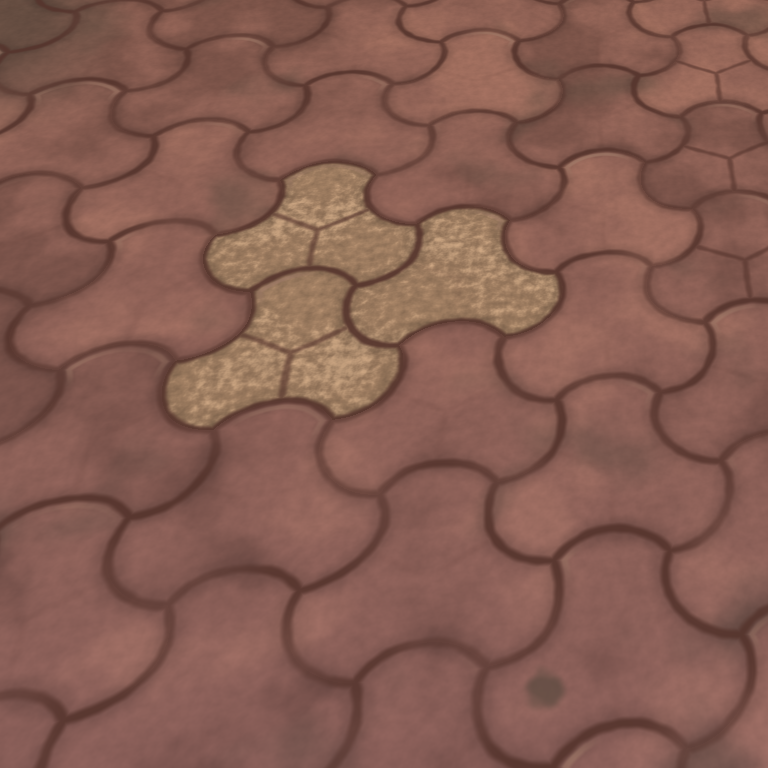
Write a three.js fragment shader that draws this texture.

```glsl
// Worn three-lobed clay pavers seen in perspective, with a patch of tan replacements.
varying vec2 vUv;

const float ROOT3 = 1.7320508;
const float SAG = 0.155;                                   // bulge of a lobe past its hexagon side
const float RADIUS = (1.0 / 12.0 + SAG * SAG) / (2.0 * SAG);
const float LOBE = 0.5 + SAG - RADIUS;                     // paver centre to lobe centre

const vec3 CLAY = vec3(0.555, 0.385, 0.343);
const vec3 CLAY_LIGHT = vec3(0.615, 0.430, 0.375);
const vec3 CLAY_DARK = vec3(0.475, 0.328, 0.292);
const vec3 SOOT = vec3(0.36, 0.29, 0.25);
const vec3 TAN = vec3(0.615, 0.485, 0.375);
const vec3 TAN_LIGHT = vec3(0.715, 0.580, 0.455);
const vec3 JOINT = vec3(0.335, 0.205, 0.175);
const vec3 RIM = vec3(0.69, 0.53, 0.45);

float hash(vec2 p) {
  return fract(sin(dot(p, vec2(127.1, 311.7))) * 43758.5);
}

vec2 gradient(vec2 cell) {
  float a = 6.2831853 * hash(cell);
  return vec2(cos(a), sin(a));
}

// Gradient noise, about -0.7 to 0.7
float noise(vec2 p) {
  vec2 i = floor(p), f = p - i;
  vec2 w = f * f * f * (f * (f * 6.0 - 15.0) + 10.0);
  vec2 e = vec2(1.0, 0.0);
  float low = mix(dot(gradient(i), f), dot(gradient(i + e), f - e), w.x);
  float high = mix(dot(gradient(i + e.yx), f - e.yx), dot(gradient(i + 1.0), f - 1.0), w.x);
  return mix(low, high, w.y);
}

float fbm(vec2 p) {
  return noise(p) + 0.5 * noise(p * 2.1 + 7.3) + 0.25 * noise(p * 4.3 + 3.1);
}

// Canvas to ground plane: inverts a projective map of (column, row)
vec2 toGround(vec2 uv) {
  vec2 s = vec2(uv.x, 1.0 - uv.y);
  vec2 column = vec2(0.1693, -0.0026) - 0.020 * s;
  vec2 row = vec2(-0.060, 0.0951) + 0.081 * s;
  vec2 rhs = s - vec2(0.779, 0.0846);
  float det = column.x * row.y - column.y * row.x;
  vec2 cell = vec2(rhs.x * row.y - rhs.y * row.x, column.x * rhs.y - column.y * rhs.x) / det;
  return vec2(cell.x * ROOT3 * 0.5, 0.5 + SAG - cell.y);
}

// Lobes point up, lower left and lower right
vec2 lobeDir(int k) {
  float a = radians(90.0 + 120.0 * float(k));
  return vec2(cos(a), sin(a));
}

vec2 hexCentre(vec2 p) {
  vec2 size = vec2(ROOT3, 1.0);
  vec2 a = size * floor(p / size + 0.5);
  vec2 b = size * (floor(p / size) + 0.5);
  return distance(p, a) < distance(p, b) ? a : b;
}

// A neighbour's lobe takes over the bays of a hexagon
vec2 paverCentre(vec2 p) {
  vec2 hex = hexCentre(p), owner = hex;
  for (int k = 0; k < 3; k++) {
    vec2 dir = lobeDir(k);
    if (distance(p, hex - dir * (1.0 - LOBE)) < RADIUS) owner = hex - dir;
  }
  return owner;
}

float arcDistance(vec2 p, vec2 dir) {
  vec2 q = vec2(abs(p.x * dir.y - p.y * dir.x), dot(p, dir));
  vec2 end = vec2(0.5 / ROOT3, RADIUS - SAG);
  return end.y * q.x > end.x * q.y ? distance(q, end) : abs(length(q) - RADIUS);
}

// x: distance to the outline, y: distance to the three grooves between lobes
vec2 paverDistances(vec2 p) {
  vec2 d = vec2(1.0);
  for (int k = 0; k < 3; k++) {
    vec2 dir = lobeDir(k);
    d.x = min(d.x, min(arcDistance(p - dir * LOBE, dir), arcDistance(p + dir * (1.0 - LOBE), dir)));
    d.y = min(d.y, length(p + dir * clamp(-dot(p, dir), 0.0, 0.5 - SAG)));
  }
  return d;
}

float line(float d, float inner, float outer) {
  return 1.0 - smoothstep(inner, outer, d);
}

void main() {
  vec2 g = toGround(vUv);
  g += 0.022 * vec2(noise(g * 2.7), noise(g * 2.7 + 19.0));
  vec2 centre = paverCentre(g), p = g - centre;
  vec2 id = floor(centre * vec2(2.0 / ROOT3, 2.0) + 0.5);
  vec2 d = paverDistances(p);
  float isTan = step(distance(centre, vec2(-1.443, -1.5)), 0.8);
  float isSplit = max(isTan * step(centre.x, -1.5), step(0.5, centre.x) * step(-1.7, centre.y));
  float blotch = fbm(g * 1.7 + 4.0), grain = fbm(g * 17.0);

  // Clay faces: shade per paver, blotches and soot
  float tone = 0.7 * (hash(id) - 0.5) + 0.9 * blotch + 0.25 * (vUv.x - 0.5);
  vec3 clay = mix(CLAY, CLAY_LIGHT, smoothstep(0.0, 0.6, tone));
  clay = mix(clay, CLAY_DARK, smoothstep(0.0, 0.6, -tone));
  clay = mix(clay, SOOT, 0.5 * smoothstep(0.15, 0.7, fbm(g * 1.2 + 31.0)));
  clay = mix(clay, SOOT, 0.8 * line(length(vUv - vec2(0.0, 1.0)), 0.03, 0.2));
  clay *= mix(vec3(0.98, 0.97, 1.02), vec3(1.02, 1.0, 0.97), vUv.y);

  // Tan faces are coarser
  vec3 sand = mix(TAN, TAN_LIGHT, smoothstep(-0.1, 0.8, 0.8 * blotch + 0.7 * grain));
  vec3 color = mix(clay, sand, isTan) * (1.0 + mix(0.055, 0.16, isTan) * grain);

  // Stain
  float stain = length(vUv - vec2(0.709, 0.103)) + 0.012 * noise(vUv * 45.0);
  color = mix(color, SOOT, 0.75 * line(stain, 0.012, 0.034));

  // Joints, grooves and pale upper rims, worn unevenly
  float wear = smoothstep(-0.35, 0.35, noise(g * 1.9 + 11.0));
  float rim = line(abs(d.x - 0.045), 0.004, 0.026) * smoothstep(0.35, 0.55, p.y);
  color = mix(color, RIM, 0.65 * rim * smoothstep(0.0, 0.35, noise(g * 1.3 + 53.0)));
  color *= 1.0 - 0.13 * line(d.x, 0.0, 0.11);
  float ragged = 0.008 * noise(g * 13.0);
  float groove = line(d.y + ragged, 0.002, 0.032) * mix(0.10 * wear, 0.62, isSplit);
  float joint = line(d.x + ragged, 0.006, 0.038) * mix(0.48, 0.9, max(wear, isTan));
  color = mix(color, JOINT, max(joint, groove));

  gl_FragColor = vec4(color, 1.0);
}
```
